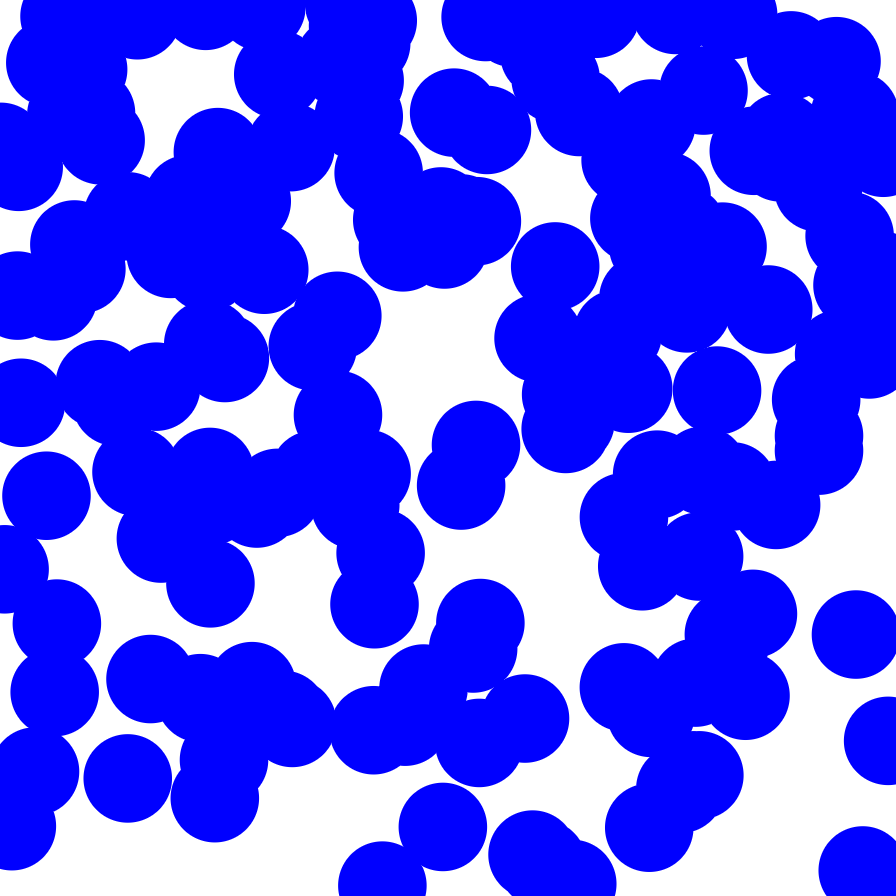
Give the GLSL for this pattern, as a WebGL 2 fragment shader.

```glsl
#version 300 es
precision highp float;

uniform vec2 u_resolution;
out vec4 fragColor;

const vec3 BLUE = vec3(0.0, 0.0, 1.0);
const vec3 WHITE = vec3(1.0);
const float DISC_RADIUS = 0.0494;
const int GRID = 4;            // coarse strata per side
const int DISCS_PER_CELL = 10;

float hash(vec2 seed) {
    return fract(sin(dot(seed, vec2(127.1, 311.7))) * 43758.5453);
}

vec2 hash2(vec2 seed) {
    return vec2(hash(seed), hash(seed + vec2(37.3, 17.9)));
}

// Maps a uniform value to a height whose density grows as 0.5 + y
float denserUpward(float uniformValue) {
    return 0.5 * (sqrt(1.0 + 8.0 * uniformValue) - 1.0);
}

// Random disc centre, spread evenly over the coarse cells
vec2 discCenter(int index) {
    int cellIndex = index / DISCS_PER_CELL;
    vec2 cell = vec2(cellIndex % GRID, cellIndex / GRID);
    vec2 spot = (cell + hash2(vec2(float(index) + 1.0, 5.0))) / float(GRID);
    return vec2(spot.x, denserUpward(spot.y));
}

// Signed distance to the union of all discs
float discField(vec2 point, float radius) {
    float nearest = 10.0;
    for (int i = 0; i < GRID * GRID * DISCS_PER_CELL; i++) {
        vec2 offset = point - discCenter(i);
        nearest = min(nearest, dot(offset, offset));
    }
    return sqrt(nearest) - radius;
}

// Edge coverage over the width of one pixel
float coverage(float dist, float pixel) {
    return clamp(0.5 - dist / pixel, 0.0, 1.0);
}

void main() {
    float pixel = 1.0 / min(u_resolution.x, u_resolution.y);
    vec2 point = gl_FragCoord.xy * pixel;
    float ink = coverage(discField(point, DISC_RADIUS), pixel);
    fragColor = vec4(mix(WHITE, BLUE, ink), 1.0);
}
```
